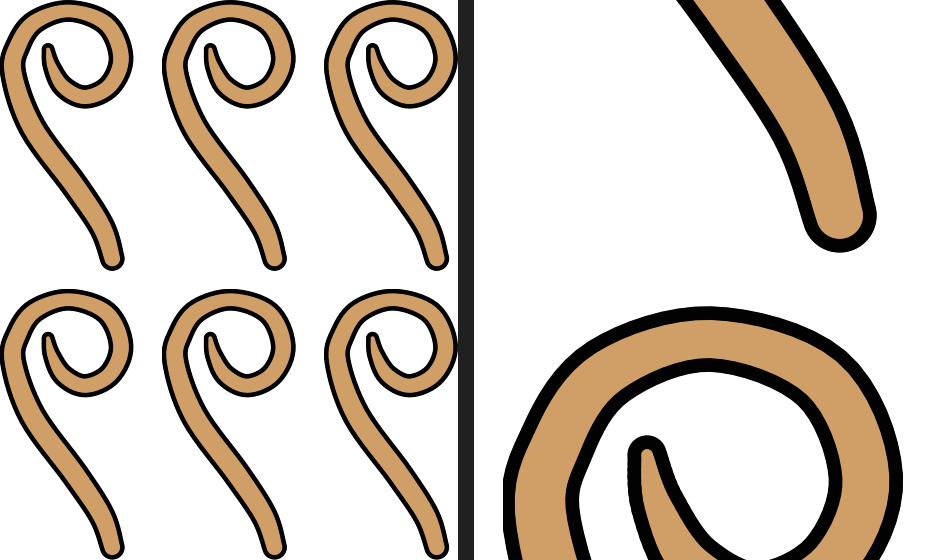
Left, the full canvas; right, a detail of the centre.
Reproduce this pattern procedurally as a Shadertoy shader.

```glsl
// Three by two grid of tan curled crooks with bold black outlines on white.

#define CANVAS_HEIGHT 768.0            // design units from top to bottom
#define PITCH         vec2(222.5, 396.0)
#define OUTLINE       6.3              // outline width in design units
#define PAPER         vec3(1.0)
#define INK           vec3(0.008)
#define WOOD          vec3(0.816, 0.62, 0.404)
#define STEPS         8                // straight pieces per curve span
#define LAST          14               // index of the final node

// Spine from curl tip to foot: x, y (down from the cell top), half width.
const vec3 SPINE[LAST + 1] = vec3[](
    vec3(66.0, 68.0, 9.0),    vec3(71.0, 91.0, 12.5),   vec3(87.0, 119.0, 15.5),
    vec3(117.0, 133.0, 16.0), vec3(151.0, 117.0, 16.5), vec3(166.0, 78.0, 17.0),
    vec3(146.0, 33.0, 16.5),  vec3(95.0, 15.0, 15.0),   vec3(48.0, 30.0, 16.5),
    vec3(25.0, 62.0, 17.5),   vec3(18.0, 100.0, 18.0),  vec3(44.0, 174.0, 19.5),
    vec3(103.5, 256.0, 19.5), vec3(140.0, 312.0, 18.5), vec3(154.0, 354.5, 17.0));

// Catmull-Rom interpolation of position and half width together.
vec3 spline(vec3 a, vec3 b, vec3 c, vec3 d, float t) {
    return b + 0.5 * t * (c - a + t * (2.0 * a - 5.0 * b + 4.0 * c - d
             + t * (3.0 * (b - c) + d - a)));
}

// Distance to a segment whose half width varies along its length.
float taperedSegment(vec2 p, vec3 a, vec3 b) {
    vec2 pa = p - a.xy, ba = b.xy - a.xy;
    float h = clamp(dot(pa, ba) / dot(ba, ba), 0.0, 1.0);
    return length(pa - ba * h) - mix(a.z, b.z, h);
}

float crook(vec2 p) {
    float d = 1e5;
    vec3 from = SPINE[0];
    for (int i = 0; i < LAST; i++) {
        vec3 before = SPINE[max(i - 1, 0)];
        vec3 after = SPINE[min(i + 2, LAST)];
        for (int j = 1; j <= STEPS; j++) {
            vec3 to = spline(before, SPINE[i], SPINE[i + 1], after,
                             float(j) / float(STEPS));
            d = min(d, taperedSegment(p, from, to));
            from = to;
        }
    }
    return d;
}

void mainImage(out vec4 fragColor, in vec2 fragCoord) {
    float pixel = CANVAS_HEIGHT / iResolution.y;
    vec2 p = vec2(fragCoord.x, iResolution.y - fragCoord.y) * pixel;

    // Repeat from the top left corner
    float d = crook(mod(p, PITCH));

    // Outline over paper, then the fill inset by the outline width
    float aa = 0.6 * pixel;
    vec3 color = mix(PAPER, INK, smoothstep(aa, -aa, d));
    color = mix(color, WOOD, smoothstep(aa, -aa, d + OUTLINE));
    fragColor = vec4(color, 1.0);
}
```
